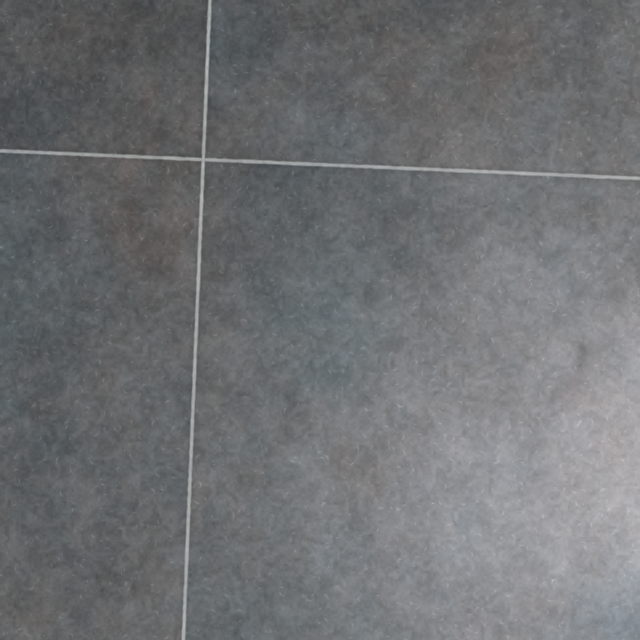
A Shadertoy shader for this texture:

```glsl
// Large dark stone floor tiles with thin pale grout and a soft sheen at the right.
#define CROSS_BASE vec2(0.2865, 0.7643)  // where the joints meet the lower and left sides
#define JOINT_TILT vec2(0.0415, 0.0430)  // lean of the upright and level joints
#define TILE_SIZE 1.0
#define GROUT_HALF_WIDTH 0.0027
#define GROUT_COLOR vec3(0.69, 0.70, 0.70)
#define STONE_LEVEL 0.325
#define SHEEN_CENTER vec2(1.0, 0.25)
#define SHEEN_RADII vec2(0.45, 0.42)
#define SHEEN_STRENGTH 0.22
#define GRAIN_SCALE 115.0
#define FLECK_SCALE 75.0

float hash(vec2 p) {
    vec3 q = fract(vec3(p.xyx) * 0.1031);
    q += dot(q, q.yzx + 33.33);
    return fract((q.x + q.y) * q.z);
}

float noise(vec2 p) {
    vec2 i = floor(p), f = fract(p);
    f = f * f * (3.0 - 2.0 * f);
    return mix(mix(hash(i), hash(i + vec2(1, 0)), f.x),
               mix(hash(i + vec2(0, 1)), hash(i + vec2(1, 1)), f.x), f.y);
}

// Layered noise centred on zero
float fbm(vec2 p) {
    float sum = 0.0, amp = 0.5;
    for (int i = 0; i < 4; i++) {
        sum += amp * (noise(p) - 0.5);
        p = mat2(1.6, 1.2, -1.2, 1.6) * p + 17.3;
        amp *= 0.55;
    }
    return sum;
}

// Short curled chips at random angles; positive is pale, negative is dark
float flecks(vec2 p) {
    vec2 cell = floor(p);
    float sum = 0.0;
    for (int y = -1; y <= 1; y++)
    for (int x = -1; x <= 1; x++) {
        vec2 id = cell + vec2(x, y);
        vec2 d = p - id - vec2(hash(id + 3.1), hash(id + 47.7));
        float angle = 6.2832 * hash(id + 91.3);
        float c = cos(angle), s = sin(angle);
        d = mat2(c, -s, s, c) * d;
        d.y += 0.9 * d.x * d.x;
        float size = mix(0.5, 1.1, hash(id + 12.9));
        float chip = exp(-dot(d * d, vec2(11.0, 75.0)) / (size * size));
        float kind = hash(id + 66.6);
        sum += chip * (smoothstep(0.5, 1.0, kind) - 0.5 * smoothstep(0.3, 0.0, kind));
    }
    return sum;
}

// Stone brightness from the room light, without surface detail
float lighting(vec2 uv) {
    vec2 d = (uv - SHEEN_CENTER) / SHEEN_RADII;
    float light = STONE_LEVEL + 0.06 * uv.x + 0.05 * (1.0 - uv.y);
    light += SHEEN_STRENGTH * exp(-dot(d, d)) * (1.0 + 0.5 * fbm(uv * 7.0 + 5.0));
    // Faint upright shadow and a small scuff
    light -= 0.03 * exp(-pow((uv.x - 0.92) / 0.022, 2.0)) * smoothstep(0.6, 0.8, uv.y);
    vec2 scuff = (uv - vec2(0.908, 0.455)) / vec2(0.010, 0.028);
    return light - 0.06 * exp(-dot(scuff, scuff));
}

vec3 stone(vec2 uv, vec2 tile) {
    vec2 p = uv + 7.0 * tile;
    vec2 warp = vec2(noise(p * 60.0), noise(p * 60.0 + 31.0)) * 1.6;
    float grain = noise(p * GRAIN_SCALE + warp) + 0.6 * noise(p * GRAIN_SCALE * 2.1) - 0.8;
    float value = lighting(uv) + 0.02 * (hash(tile + 5.0) - 0.5);
    value += 0.075 * fbm(p * 5.0) + 0.09 * fbm(p * 24.0);
    value += 0.060 * grain;
    value += 0.085 * flecks(p * FLECK_SCALE) + 0.035 * flecks(p * FLECK_SCALE * 1.9 + 9.0);
    // Brownish and bluish patches
    float tint = 0.055 * fbm(p * 4.0 + 40.0) + 0.025 * fbm(p * 30.0);
    vec3 cool = vec3(-0.007, 0.001, 0.006) + vec3(0, 0, 0.012) * smoothstep(0.4, 0.6, value);
    return value + cool + tint * vec3(1.0, -0.1, -0.6);
}

void mainImage(out vec4 fragColor, in vec2 fragCoord) {
    vec2 uv = fragCoord / iResolution.y;
    float pixel = 1.0 / iResolution.y;

    // Slightly skewed tile grid
    vec2 grid = uv - CROSS_BASE + JOINT_TILT * vec2(-uv.y, uv.x);
    vec2 tile = floor(grid / TILE_SIZE);
    vec2 joint = abs(grid - TILE_SIZE * floor(grid / TILE_SIZE + 0.5));
    vec3 color = stone(uv, tile);

    // Dark rim beside the joints
    float nearest = min(joint.x, joint.y);
    color *= 1.0 - 0.09 * exp(-pow(nearest / 0.007, 2.0));

    // Grout with uneven edges and worn patches
    float ragged = 0.0009 * (noise(uv * 140.0) - 0.5);
    float blur = pixel * 0.8 + 0.0007;
    vec2 cover = 1.0 - smoothstep(GROUT_HALF_WIDTH - blur, GROUT_HALF_WIDTH + blur, joint + ragged);
    float wear = 0.86 + 0.30 * fbm(uv * 22.0) + 0.16 * (noise(uv * 170.0) - 0.5);
    float grout = max(cover.x, cover.y * 0.92) * clamp(wear, 0.0, 1.0);
    color = mix(color, GROUT_COLOR + 0.05 * uv.x, grout);

    fragColor = vec4(clamp(color, 0.0, 1.0), 1.0);
}
```
